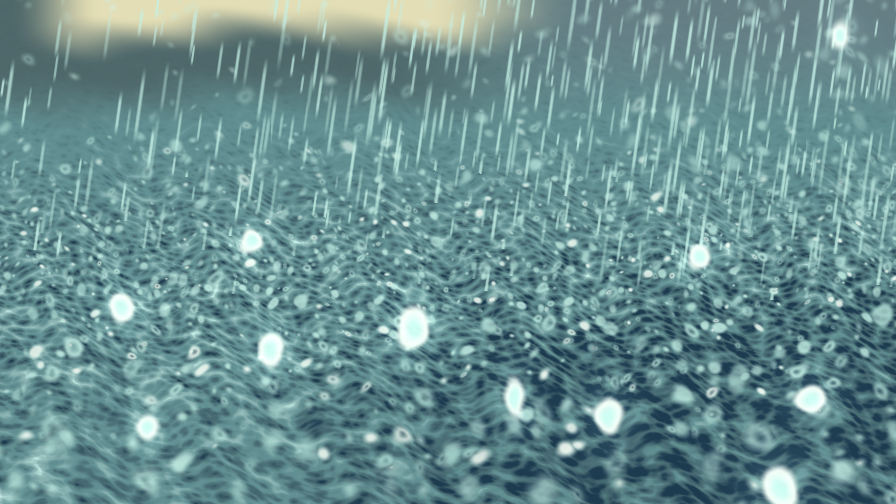
This texture is drawn by a WebGL 2 fragment shader. Its source:

```glsl
#version 300 es
precision highp float;
uniform vec2 u_resolution;
out vec4 outColor;

const vec3 NAVY = vec3(0.11, 0.23, 0.31);
const vec3 SLATE = vec3(0.28, 0.42, 0.45);
const vec3 TEAL = vec3(0.38, 0.56, 0.57);
const vec3 MIST = vec3(0.54, 0.70, 0.70);
const vec3 FOAM = vec3(0.77, 0.94, 0.90);
const vec3 CREAM = vec3(0.89, 0.87, 0.71);
const vec3 SHADE = vec3(0.29, 0.37, 0.38);
const vec3 HAZE = vec3(0.40, 0.48, 0.51);
const vec3 PEARL = vec3(0.94, 0.97, 0.94);
const float RAIN_SLANT = 0.14;
const float FOCUS_Y = 0.42;
const int DROP_LAYERS = 5;
const int RAIN_LAYERS = 4;

// Large splashes: centre, radius, vertical stretch
const vec4 SPLASHES[11] = vec4[11](
    vec4(0.495, 0.516, 0.022, 1.0), vec4(0.241, 0.387, 0.026, 1.1),
    vec4(0.815, 0.352, 0.031, 1.4), vec4(0.537, 0.306, 0.026, 1.2),
    vec4(1.551, 0.035, 0.036, 1.1), vec4(1.662, 0.926, 0.018, 1.3),
    vec4(1.389, 0.495, 0.023, 1.1), vec4(1.204, 0.178, 0.028, 1.2),
    vec4(0.289, 0.146, 0.022, 1.0), vec4(1.023, 0.213, 0.018, 2.1),
    vec4(1.609, 0.213, 0.032, 0.8));

vec3 hash3(vec2 p) {
    vec3 q = fract(p.xyx * vec3(0.1031, 0.1030, 0.0973));
    q += dot(q, q.yxz + 33.33);
    return fract((q.xxy + q.yzz) * q.zyx);
}

float cellular(vec2 p) {
    vec2 id = floor(p);
    float nearest = 2.0;
    for (int k = 0; k < 9; k++) {
        vec2 cell = id + vec2(k % 3 - 1, k / 3 - 1);
        nearest = min(nearest, distance(p, cell + hash3(cell).xy));
    }
    return nearest;
}

vec2 sineWarp(vec2 p) {
    return sin(p.yx * 21.0 + vec2(0.0, 2.0)) * 0.012
         + sin(p.yx * vec2(57.0, 49.0) + p * 31.0) * 0.006;
}

vec3 waterRamp(float t) {
    vec3 c = mix(NAVY, SLATE, smoothstep(0.0, 0.28, t));
    c = mix(c, TEAL, smoothstep(0.25, 0.5, t));
    c = mix(c, MIST, smoothstep(0.5, 0.78, t));
    return mix(c, FOAM, smoothstep(0.76, 1.05, t));
}

// Choppy surface, coarser towards the viewer
float waves(vec2 p) {
    vec2 q = p + sineWarp(p);
    q.y = q.y * 2.0 + q.x * 0.35;
    float near = 1.0 - smoothstep(0.05, 0.5, p.y);
    float fine = cellular(q * 44.0) - 0.45;
    float medium = cellular(q * 23.0 + 7.0) - 0.45;
    float coarse = cellular(q * 11.0 + 19.0) - 0.45;
    return fine * mix(0.75, 0.25, near) + medium * 0.55 + coarse * mix(0.2, 0.5, near);
}

// Scattered drops; x is the fill, y the sparkle
vec2 drops(vec2 p, float px) {
    vec2 total = vec2(0.0);
    for (int i = 0; i < DROP_LAYERS; i++) {
        float size = 0.021 * pow(1.4, float(i));
        float bandY = 0.56 - 0.13 * float(i);
        vec2 q = (p + sineWarp(p * 1.7) * 0.5) / size + float(i) * 17.0;
        for (int k = 0; k < 9; k++) {
            vec2 cell = floor(q) + vec2(k % 3 - 1, k / 3 - 1);
            vec3 r = hash3(cell);
            vec3 s = hash3(cell + 61.0);
            vec2 centre = cell + 0.2 + 0.6 * r.xy;
            float y = (centre.y - float(i) * 17.0) * size;
            float offset = (y - bandY) / 0.15;
            float chance = 0.5 * exp(-offset * offset);
            if (i == 1 || i == 2) chance += 0.2 * smoothstep(0.5, 0.65, y) * (0.35 + 0.45 * p.x);
            float radius = mix(0.1, 0.36, s.x * s.x);
            float soft = px / size + 0.05 + 0.3 * abs(y - FOCUS_Y);
            float d = length((q - centre) * vec2(1.0, 0.7 + 0.6 * s.y));
            float disc = 1.0 - smoothstep(radius - soft, radius + soft, d);
            float hollow = step(0.65, s.z) * (1.0 - smoothstep(0.0, radius * 0.8, d));
            float shown = step(r.z, chance) * mix(0.45, 0.95, s.y);
            shown *= 1.0 - 0.45 * smoothstep(0.55, 0.85, y);
            total = max(total, disc * shown * vec2(1.0 - 0.7 * hollow, step(0.8, s.y)));
        }
    }
    return total;
}

// Slanted streaks, denser to the upper right
float rain(vec2 p, float px) {
    float total = 0.0;
    for (int i = 0; i < RAIN_LAYERS; i++) {
        float f = float(i);
        vec2 size = vec2(0.026, 0.12) * (1.0 + 0.22 * f);
        vec2 q = vec2(p.x - RAIN_SLANT * p.y + f * 0.37, p.y) / size;
        q.y += hash3(vec2(floor(q.x), f + 5.0)).x * 9.0;
        vec3 r = hash3(floor(q) + f * 43.0);
        vec2 local = abs(fract(q) - vec2(0.25 + 0.5 * r.x, 0.5));
        float width = 0.0014 + 0.0018 * r.y + px * 0.5;
        float body = 1.0 - smoothstep(0.2 * width, 1.4 * width, local.x * size.x);
        float span = mix(0.12, 0.45, r.y);
        body *= 1.0 - smoothstep(span * 0.4, span, local.y);
        float density = smoothstep(0.38, 0.72, p.y) * mix(0.25, 0.75, smoothstep(0.2, 1.5, p.x));
        total = max(total, body * step(r.z, density) * mix(0.35, 0.85, r.x));
    }
    return total;
}

void main() {
    vec2 p = gl_FragCoord.xy / u_resolution.y;
    float px = 1.0 / u_resolution.y;

    // Water tone, deepest at the lower right
    float deep = smoothstep(0.45, 1.3, p.x + 0.25 * (0.4 - p.y)) * (1.0 - smoothstep(0.2, 0.58, p.y));
    float contrast = mix(1.0, 0.2, smoothstep(0.42, 0.78, p.y));
    vec3 col = waterRamp(0.5 - 0.27 * deep + contrast * waves(p));

    // Distant bank: shadow, haze and warm light
    float sway = 0.014 * sin(p.x * 9.0) + 0.008 * sin(p.x * 23.0 + p.y * 40.0);
    float left = 1.0 - smoothstep(0.7, 1.25, p.x);
    col = mix(col, SHADE, 0.8 * left * smoothstep(0.74, 0.87, p.y + sway));
    col = mix(col, HAZE, 0.8 * (1.0 - left) * smoothstep(0.72, 0.98, p.y));
    float warm = smoothstep(0.89, 0.98, p.y + sway) * smoothstep(0.02, 0.2, p.x);
    col = mix(col, CREAM, warm * (1.0 - smoothstep(0.85, 1.15, p.x)));

    // Drops and rain
    vec2 spray = drops(p, px);
    col = mix(col, mix(FOAM, PEARL, spray.y), spray.x);
    col = mix(col, FOAM, rain(p, px));

    // Large splashes with a brighter rim
    for (int i = 0; i < SPLASHES.length(); i++) {
        vec4 s = SPLASHES[i];
        vec2 d = p - s.xy + sineWarp(p * 1.5) * 0.45;
        float r = length(d / vec2(1.0, s.w));
        float soft = px + 0.004 + 0.006 * abs(s.y - FOCUS_Y);
        float disc = 1.0 - smoothstep(s.z - soft, s.z + soft, r);
        vec3 tint = mix(FOAM, PEARL, smoothstep(0.2, 0.8, r / s.z));
        col = mix(col, tint, 0.92 * disc);
        col += 0.10 * FOAM * exp(-r * r / (s.z * s.z * 4.0));
    }
    outColor = vec4(clamp(col, 0.0, 1.0), 1.0);
}
```
